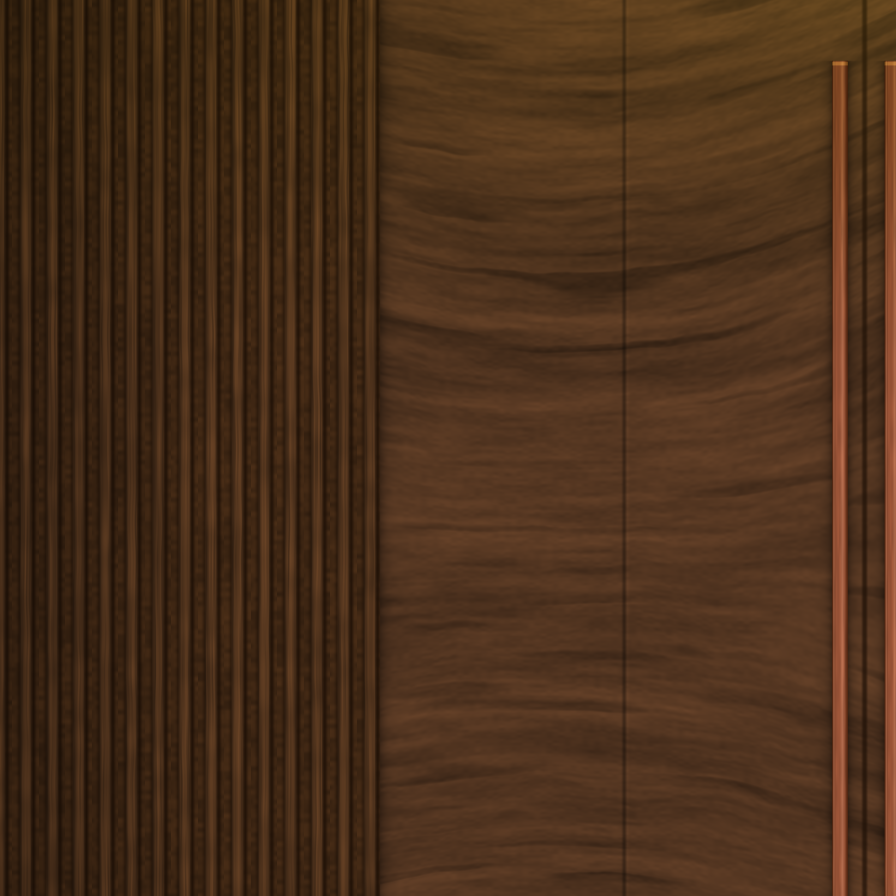
A Shadertoy shader for this texture:

```glsl
// Walnut wall: fluted vertical slats on the left, a flat panel with horizontal
// grain and seams on the right, and two copper rods near the right edge.
// Grain is stretched value noise; slats repeat with mod; rods are boxes.

const float SLAT_END    = 0.4240;   // where slats meet the flat panel
const float SLAT_PERIOD = 0.02955;
const float SLAT_CENTER = 0.4128;   // centre of the last ridge
const float RIDGE_HALF  = 0.0070;
const float SEAM_A      = 0.6966;
const float SEAM_B      = 0.9650;
const float ROD_X       = 0.9375;
const float ROD_GAP     = 0.0585;
const float ROD_HALF    = 0.0088;
const float ROD_TOP     = 0.932;
const float GRAIN_DEPTH = 0.42;
const vec3 WOOD        = vec3(0.325, 0.208, 0.128);
const vec3 SLAT_WOOD   = vec3(0.335, 0.213, 0.119);
const vec3 GROOVE_WOOD = vec3(0.245, 0.150, 0.075);
const vec3 DARK        = vec3(0.120, 0.064, 0.025);
const vec3 COPPER      = vec3(0.570, 0.310, 0.205);
const vec3 COPPER_LIT  = vec3(0.730, 0.465, 0.345);
const vec3 COPPER_DARK = vec3(0.320, 0.145, 0.065);
const vec3 LAMP        = vec3(0.075, 0.068, 0.010);

float hash(vec2 cell) {
    uvec2 q = uvec2(ivec2(cell)) * uvec2(1597334673u, 3812015801u);
    uint n = (q.x ^ q.y) * 1597334673u;
    n ^= n >> 15;
    n *= 2246822519u;
    n ^= n >> 13;
    return float(n >> 8) / 16777216.0;
}

float noise(vec2 p) {
    vec2 i = floor(p), f = fract(p);
    f = f * f * (3.0 - 2.0 * f);
    return mix(mix(hash(i), hash(i + vec2(1, 0)), f.x),
               mix(hash(i + vec2(0, 1)), hash(i + vec2(1, 1)), f.x), f.y);
}

// Soft mask that is 1 inside a band of given half width around zero
float band(float d, float halfWidth, float soft) {
    return 1.0 - smoothstep(halfWidth - soft, halfWidth + soft, abs(d));
}

// Signed grain along x, about -0.5 to 0.5
float grain(vec2 p) {
    float sum = 0.34 * noise(p * vec2(3.0, 42.0));
    sum += 0.30 * noise(p * vec2(9.0, 110.0) + 17.0);
    sum += 0.22 * noise(p * vec2(30.0, 220.0) + 41.0);
    sum += 0.14 * noise(p * vec2(150.0, 330.0) + 73.0);
    return sum - 0.5;
}

vec3 flatPanel(vec2 p, float px) {
    // Grain bows around the mirrored veneer centre, up above and down below
    float across = abs(p.x - 0.625);
    float bow = across * across * mix(0.45, -0.65, smoothstep(0.15, 0.70, p.y));
    float ripple = 0.008 * (noise(p * vec2(10.0, 9.0)) - 0.5)
                 + 0.003 * (noise(p * vec2(35.0, 30.0)) - 0.5);
    vec2 g = vec2(p.x, p.y + bow + ripple);
    float tone = 1.0 + GRAIN_DEPTH * 1.5 * grain(g);

    // Thin dark pores and broad tonal bands
    float pore = noise(g * vec2(6.0, 85.0) + 90.0);
    tone -= 0.20 * smoothstep(0.66, 0.92, pore);
    tone += 0.10 * (noise(vec2(g.x * 1.5, g.y * 11.0) + 5.0) - 0.5);
    tone -= 0.12 * band(g.y - 0.745, 0.012, 0.025);
    tone -= 0.11 * band(g.y - 0.575, 0.018, 0.030);
    tone += 0.08 * band(p.y - 0.46, 0.02, 0.07);
    vec3 col = WOOD * tone;

    // Seams with a faint lit lip, then the shadow cast by the slats
    col *= 1.0 - 0.34 * band(p.x - SEAM_A, 0.0018, px + 0.001);
    col *= 1.0 + 0.07 * band(p.x - SEAM_A - 0.004, 0.0012, px + 0.001);
    col = mix(col, DARK, 0.72 * band(p.x - SEAM_B, 0.0026, px + 0.001));
    return col * (1.0 - 0.36 * exp(-(p.x - SLAT_END) / 0.007));
}

vec3 slats(vec2 p, float px) {
    float offset = p.x - SLAT_CENTER + 0.5 * SLAT_PERIOD;
    float id = floor(offset / SLAT_PERIOD);
    float x = mod(offset, SLAT_PERIOD) - 0.5 * SLAT_PERIOD;
    float soft = px + 0.0006;

    // Recessed strip: short horizontal ticks
    float tick = noise(vec2(p.x * 90.0, p.y * 190.0 + id * 31.0));
    float patches = noise(vec2(id * 7.0, p.y * 13.0));
    vec3 col = GROOVE_WOOD * (0.84 + 0.32 * tick + 0.14 * (patches - 0.5));

    // Rounded ridge: vertical streaks that wander slightly
    float wander = 0.0015 * (noise(vec2(id * 5.0, p.y * 24.0)) - 0.5);
    float streak = noise(vec2((x + wander) * 600.0 + id * 19.0, p.y * 8.0));
    float profile = 1.0 - 0.38 * pow(abs(x - 0.001) / RIDGE_HALF, 2.0);
    vec3 ridge = SLAT_WOOD * profile * (0.84 + 0.34 * streak);
    ridge *= 0.93 + 0.14 * noise(vec2(id * 3.0, p.y * 40.0));
    col = mix(col, ridge, band(x, RIDGE_HALF, soft));

    // Deep shadow right of each ridge, softer one on its left
    col = mix(col, DARK, 0.88 * band(x - 0.0088, 0.0019, soft + 0.0007));
    col = mix(col, DARK, 0.48 * band(x + 0.0078, 0.0012, soft + 0.0007));
    return col * mix(0.83, 1.0, smoothstep(0.0, 0.30, p.x));
}

vec3 addRod(vec3 col, vec2 p, float center, float px) {
    float x = p.x - center;
    float below = 1.0 - smoothstep(-px, px, p.y - ROD_TOP);
    float soft = px * 0.7;
    col *= 1.0 - 0.38 * below * exp(-max(abs(x) - ROD_HALF, 0.0) / 0.005);
    float u = x / ROD_HALF;
    vec3 metal = mix(COPPER_DARK, COPPER, 1.0 - smoothstep(0.45, 1.0, abs(u)));
    metal = mix(metal, COPPER_LIT, 0.75 * band(u - 0.30, 0.12, 0.28));
    metal = mix(metal, COPPER_LIT, 0.65 * band(u + 0.78, 0.07, 0.12));
    metal *= 0.94 + 0.12 * noise(vec2(x * 500.0, p.y * 35.0));
    metal *= mix(vec3(1.05), vec3(0.88, 0.88, 0.66), smoothstep(0.55, 0.93, p.y));
    metal += vec3(0.18, 0.15, 0.05) * band(p.y - ROD_TOP + 0.003, 0.002, px);
    return mix(col, metal, below * band(x, ROD_HALF, soft));
}

void mainImage(out vec4 fragColor, in vec2 fragCoord) {
    vec2 p = fragCoord / iResolution.xy;
    float px = 1.0 / iResolution.x;
    vec3 col = mix(slats(p, px), flatPanel(max(p, vec2(SLAT_END, 0.0)), px),
                   smoothstep(-px, px, p.x - SLAT_END));

    // Warm olive lamp light from the upper right; cooler blue loss near the top
    col += LAMP * exp(-3.5 * length((p - vec2(0.96, 1.02)) * vec2(1.0, 1.8)));
    col *= mix(vec3(1.0), vec3(0.95, 0.97, 0.80), smoothstep(0.55, 1.0, p.y));

    for (int i = 0; i < 2; i++)
        col = addRod(col, p, ROD_X + float(i) * ROD_GAP, px);
    fragColor = vec4(clamp(col, 0.0, 1.0), 1.0);
}
```
